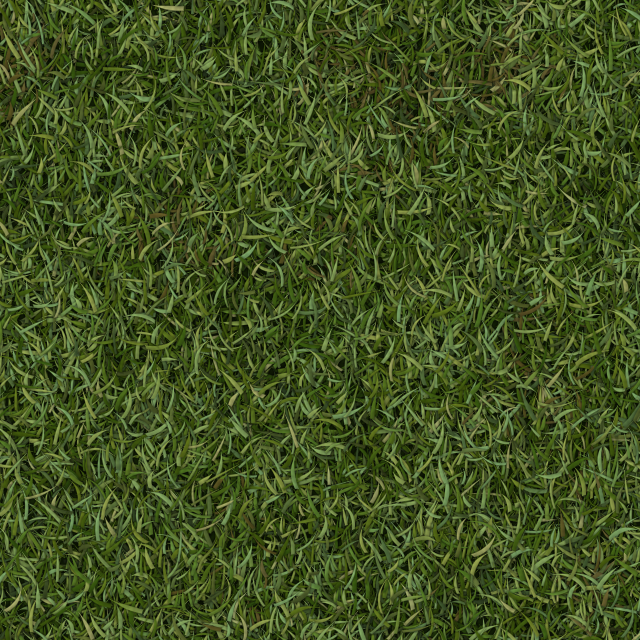
Give the GLSL for this texture, as a Shadertoy shader.

```glsl
// A mown lawn seen from above: layers of short, bent, tapering grass blades.
// Each layer scatters one blade per jittered grid cell; deep layers are dark,
// upper ones brighter, and gradient noise adds clumps and dry patches.

const int LAYERS = 20;
const float CELL = 0.036;          // grid spacing of the blades
const float SHADOW_REACH = 0.004;  // width of the shade around a blade

const vec3 SOIL   = vec3(0.06, 0.10, 0.015);
const vec3 DEEP   = vec3(0.09, 0.15, 0.02);
const vec3 DARK   = vec3(0.16, 0.24, 0.04);
const vec3 GREEN  = vec3(0.24, 0.34, 0.05);
const vec3 BRIGHT = vec3(0.36, 0.46, 0.13);
const vec3 PALE   = vec3(0.53, 0.62, 0.34);
const vec3 STRAW  = vec3(0.66, 0.66, 0.42);
const vec3 BROWN  = vec3(0.36, 0.29, 0.14);

vec4 hash4(vec2 p) {
    vec4 q = fract(p.xyxy * vec4(0.1031, 0.1030, 0.0973, 0.1099));
    q += dot(q, q.wzxy + 33.33);
    return fract((q.xxyz + q.yzzw) * q.zywx);
}

float cornerSlope(vec2 corner, vec2 offset) {
    return dot(hash4(corner + 91.0).xy * 2.0 - 1.0, offset);
}

// Gradient noise, roughly -0.6 to 0.6
float gradientNoise(vec2 p) {
    vec2 i = floor(p), f = fract(p);
    vec2 w = f * f * f * (f * (f * 6.0 - 15.0) + 10.0);
    vec2 e = vec2(1.0, 0.0);
    float low = mix(cornerSlope(i, f), cornerSlope(i + e, f - e), w.x);
    float high = mix(cornerSlope(i + e.yx, f - e.yx), cornerSlope(i + 1.0, f - 1.0), w.x);
    return mix(low, high, w.y);
}

// Blade coordinates: x along it (-1 root, 1 tip), y across, z signed distance
vec3 bladeShape(vec2 p, float angle, float halfLength, float halfWidth, float bend) {
    vec2 axis = vec2(cos(angle), sin(angle));
    float along = dot(p, axis) / halfLength;
    float across = dot(p, vec2(-axis.y, axis.x));
    across += bend * halfLength * (along * along - 0.33);
    float width = halfWidth * (1.0 - smoothstep(-0.3, 1.1, along));
    float edge = max(abs(across) - width, (abs(along) - 1.0) * halfLength);
    return vec3(along, across / halfWidth, edge);
}

// Shade of green for a tone from 0 (deep) to 1 (pale)
vec3 grassRamp(float tone) {
    vec3 c = mix(DEEP, DARK, smoothstep(0.02, 0.22, tone));
    c = mix(c, GREEN, smoothstep(0.20, 0.47, tone));
    c = mix(c, BRIGHT, smoothstep(0.45, 0.74, tone));
    return mix(c, PALE, smoothstep(0.74, 1.0, tone));
}

vec3 bladeColor(float tone, vec4 rnd, float dryness) {
    vec3 c = grassRamp(tone);
    // Some blades are dull and greyish, others lean to blue or yellow
    float luma = dot(c, vec3(0.3, 0.6, 0.1));
    c = mix(c, luma * vec3(0.92, 1.10, 0.62), 0.8 * step(0.70, rnd.x));
    c *= mix(vec3(0.90, 1.02, 1.15), vec3(1.08, 1.0, 0.85), rnd.y);
    // Dead blades gather in the dry patches
    c = mix(c, BROWN, 0.75 * step(1.0 - 0.22 * dryness, rnd.z));
    return mix(c, STRAW, 0.8 * step(0.982 - 0.02 * dryness, rnd.w));
}

// Paints the blades of one layer over the colour below
vec3 paintLayer(vec3 below, vec2 uv, float layer, float clump, float dryness, float blur) {
    float depth = layer / float(LAYERS - 1);
    vec2 p = uv / CELL + hash4(vec2(layer, 7.0)).xy * 9.0;
    vec2 home = floor(p);
    vec3 color = below;
    for (int y = -1; y <= 1; y++)
    for (int x = -1; x <= 1; x++) {
        vec2 cell = home + vec2(x, y);
        vec2 seed = cell + vec2(37.0, 61.0) * (layer + 1.0);
        vec4 place = hash4(seed);
        vec2 local = (p - cell - place.xy) * CELL;
        if (dot(local, local) > CELL * CELL) continue;

        vec4 form = hash4(seed + 411.3);
        float angle = 1.57 + (place.z + place.w - 1.0) * 1.9;
        float halfLength = mix(0.012, 0.030, form.x);
        float halfWidth = mix(0.0017, 0.0036, form.y * form.y);
        vec3 blade = bladeShape(local, angle, halfLength, halfWidth, (form.z - 0.5) * 0.7);
        if (blade.z > SHADOW_REACH) continue;

        float shade = 1.0 - smoothstep(-0.001, SHADOW_REACH, blade.z);
        color *= 1.0 - 0.28 * shade;
        float tone = depth * 0.45 + form.w * 0.78 - 0.02 + clump;
        vec3 leaf = bladeColor(clamp(tone, 0.0, 1.0), hash4(seed + 733.7), dryness);
        leaf *= 0.98 + 0.12 * blade.x + 0.10 * clamp(blade.y, -1.0, 1.0);
        color = mix(color, leaf, 1.0 - smoothstep(-blur, blur, blade.z));
    }
    return color;
}

void mainImage(out vec4 fragColor, in vec2 fragCoord) {
    vec2 uv = fragCoord / iResolution.y;
    float blur = max(0.8 / iResolution.y, 0.0010);

    // Broad variation across the lawn
    float clump = 0.22 * gradientNoise(uv * 15.0) + 0.14 * gradientNoise(uv * 5.0 + 40.0);
    float dryness = smoothstep(0.05, 0.45, gradientNoise(uv * 4.0 + 17.0));

    vec3 color = SOIL * (1.0 + gradientNoise(uv * 90.0));
    for (int i = 0; i < LAYERS; i++)
        color = paintLayer(color, uv, float(i), clump, dryness, blur);

    // Fine mottling of the leaves
    color *= 1.0 + 0.18 * gradientNoise(uv * 150.0 + 5.0);
    fragColor = vec4(clamp(color, 0.0, 1.0), 1.0);
}
```
